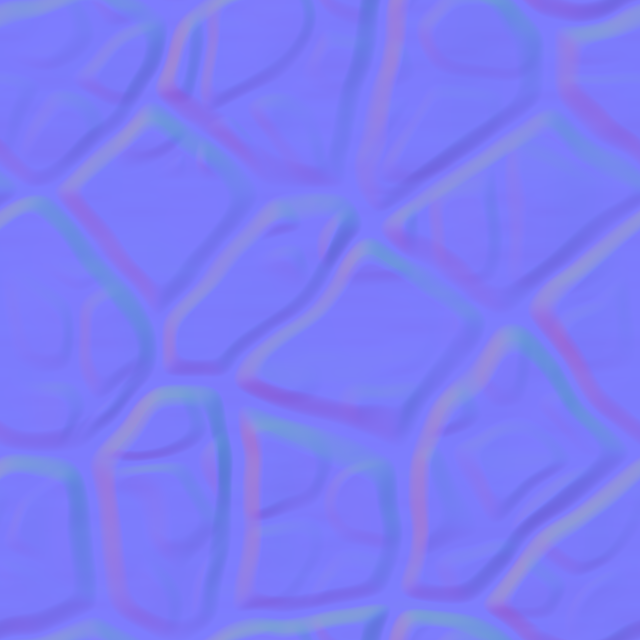
Reproduce this texture map procedurally as a three.js fragment shader.

```glsl
// Tiling tangent-space normal map of worn, overlapping rock slabs with faint inner facets.
varying vec2 vUv;

#define SLAB_GRID vec2(3.0, 4.0)
#define FACET_GRID vec2(6.0, 7.0)
#define SLAB_RIM 0.031
#define FACET_RIM 0.024
#define RIM_SLOPE 0.092
#define FACET_SLOPE 0.068
#define WARP 0.042
#define STRETCH 0.17
#define ROUNDING 120.0
#define STEEPEST 0.17
#define BLUE_FALLOFF 1.1
#define FLAT_COLOR vec3(0.491, 0.487, 0.996)

vec2 hash2(vec2 p) {
  return fract(sin(vec2(dot(p, vec2(127.1, 311.7)), dot(p, vec2(269.5, 183.3)))) * 43758.55);
}

// Value noise that repeats after the given number of cells.
float noise(vec2 uv, vec2 cells, float seed) {
  vec2 p = uv * cells, i = floor(p), f = fract(p);
  f = f * f * f * (f * (f * 6.0 - 15.0) + 10.0);
  float a = hash2(mod(i, cells) + seed).x;
  float b = hash2(mod(i + vec2(1.0, 0.0), cells) + seed).x;
  float c = hash2(mod(i + vec2(0.0, 1.0), cells) + seed).x;
  float d = hash2(mod(i + 1.0, cells) + seed).x;
  return mix(mix(a, b, f.x), mix(c, d, f.x), f.y);
}

vec2 warp(vec2 uv, float seed) {
  vec2 broad = vec2(noise(uv, vec2(5.0), seed), noise(uv, vec2(5.0), seed + 17.0)) - 0.5;
  vec2 fine = vec2(noise(uv, vec2(13.0), seed + 31.0), noise(uv, vec2(13.0), seed + 47.0)) - 0.5;
  return uv + WARP * (broad * 1.3 + fine * 0.4);
}

// Vector to the jittered centre of a cell, squeezed along the rising diagonal.
vec2 toCentre(vec2 uv, vec2 cell, vec2 grid, float seed) {
  vec2 jitter = 0.04 + 0.92 * hash2(mod(cell, grid) + seed);
  vec2 v = (cell + jitter) / grid - uv;
  vec2 grain = vec2(0.8, 0.6);
  return v - STRETCH * grain * dot(grain, v);
}

// Rounded plateaus of a Voronoi pattern, each tilted by lean.
float plateaus(vec2 uv, vec2 grid, float rim, vec2 lean, float seed) {
  vec2 base = floor(uv * grid), owner = base, nearest = vec2(9.0);
  for (int y = -2; y <= 2; y++)
    for (int x = -2; x <= 2; x++) {
      vec2 cell = base + vec2(float(x), float(y));
      vec2 v = toCentre(uv, cell, grid, seed);
      if (dot(v, v) < dot(nearest, nearest)) { nearest = v; owner = cell; }
    }
  // Soft minimum of the distances to the borders rounds the corners.
  float sum = 0.0;
  for (int y = -2; y <= 2; y++)
    for (int x = -2; x <= 2; x++) {
      if (x == 0 && y == 0) continue;
      vec2 v = toCentre(uv, owner + vec2(float(x), float(y)), grid, seed);
      float border = dot(0.5 * (v + nearest), normalize(v - nearest));
      sum += exp(-ROUNDING * border);
    }
  float edge = -log(sum) / ROUNDING;
  vec2 trait = hash2(mod(owner, grid) + seed + 71.0);
  float gap = 0.008 * trait.x;
  float tilt = 1.0 - dot(lean, nearest * grid);
  return smoothstep(gap, gap + rim, edge) * tilt * (0.75 + 0.4 * trait.y);
}

float height(vec2 uv) {
  float slab = plateaus(warp(uv, 3.0), SLAB_GRID, SLAB_RIM, vec2(-0.5, 0.7), 11.0);
  float facet = plateaus(warp(uv, 59.0), FACET_GRID, FACET_RIM, vec2(-0.2, 0.1), 23.0);
  // Patchy fading breaks the inner outlines into open arcs.
  float wear = 0.65 + 0.6 * noise(uv, vec2(6.0), 5.0);
  float patches = smoothstep(0.2, 0.7, noise(uv, vec2(6.0), 83.0));
  float h = slab * wear * RIM_SLOPE * SLAB_RIM;
  h += facet * patches * min(slab, 1.0) * FACET_SLOPE * FACET_RIM;
  // Soft dents and faint level streaks.
  h += 0.0008 * noise(uv, vec2(9.0), 91.0) + 0.00022 * noise(uv, vec2(14.0, 44.0), 37.0);
  return h / 1.5;
}

void main() {
  // Finite differences turn the relief into slopes, softly limited.
  float e = 0.003;
  float h = height(vUv);
  vec2 slope = vec2(height(vUv + vec2(e, 0.0)) - h, h - height(vUv + vec2(0.0, e))) / e;
  slope /= sqrt(1.0 + dot(slope, slope) / (STEEPEST * STEEPEST));
  vec3 color = FLAT_COLOR + vec3(slope, -BLUE_FALLOFF * length(slope));
  gl_FragColor = vec4(color, 1.0);
}
```
